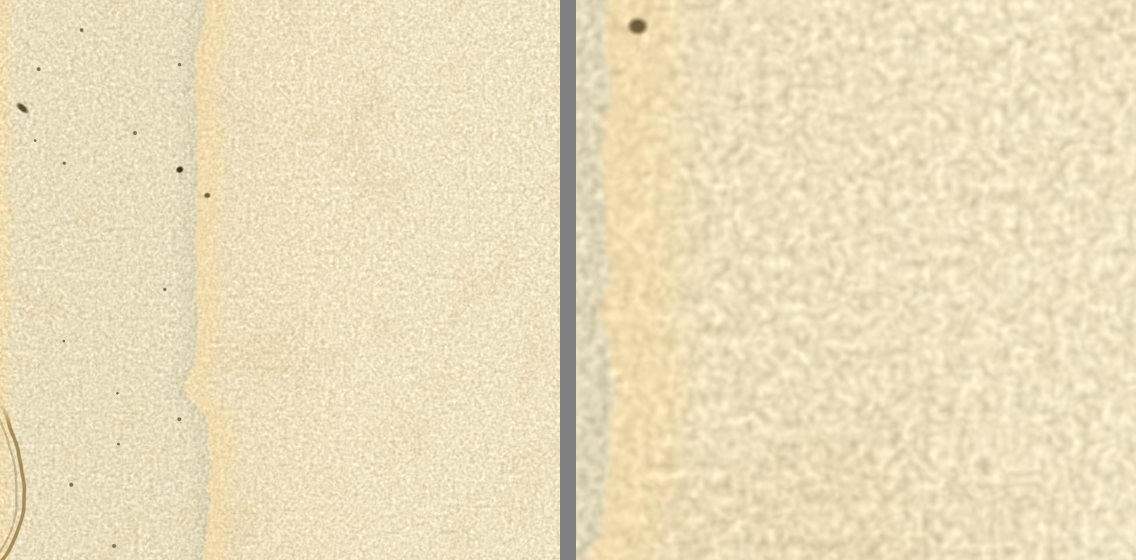
Left: the whole. Right: its middle third, enlarged.
Reproduce this texture procedurally as a three.js fragment shader.

```glsl
// Aged cream paper with an overlapping torn sheet edge, mottled grain, specks and a loose thread.
varying vec2 vUv;

const vec3 LEFT_SHEET  = vec3(0.912, 0.872, 0.748);
const vec3 RIGHT_SHEET = vec3(0.936, 0.892, 0.768);
const vec3 GLUE_YELLOW = vec3(0.950, 0.860, 0.670);
const vec3 TAN_STAIN   = vec3(0.900, 0.815, 0.650);
const vec3 SEAM_GREY   = vec3(0.835, 0.805, 0.695);
const vec3 THREAD      = vec3(0.580, 0.460, 0.240);
const vec3 SPECK       = vec3(0.260, 0.190, 0.080);

// Sineless hash: two values from 0 to 1 per cell
vec2 hash22(vec2 p) {
  vec3 q = fract(vec3(p.xyx) * vec3(0.1031, 0.1030, 0.0973));
  q += dot(q, q.yzx + 33.33);
  return fract((q.xx + q.yz) * q.zy);
}

float cornerSlope(vec2 cell, vec2 corner, vec2 f) {
  return dot(hash22(cell + corner) * 2.0 - 1.0, f - corner);
}

// Signed gradient noise
float noise(vec2 p) {
  vec2 cell = floor(p);
  vec2 f = fract(p);
  vec2 u = f * f * f * (f * (f * 6.0 - 15.0) + 10.0);
  float low = mix(cornerSlope(cell, vec2(0.0), f), cornerSlope(cell, vec2(1.0, 0.0), f), u.x);
  float high = mix(cornerSlope(cell, vec2(0.0, 1.0), f), cornerSlope(cell, vec2(1.0), f), u.x);
  return mix(low, high, u.y);
}

float fbm(vec2 p) {
  float sum = 0.0;
  float gain = 1.0;
  for (int i = 0; i < 4; i++) {
    sum += gain * noise(p);
    p = p * 2.1 + 17.3;
    gain *= 0.55;
  }
  return sum;
}

// Horizontal place of the torn edge at height y
float seamX(float y) {
  float bump = (y - 0.31) / 0.03;
  float x = 0.352 + 0.016 * smoothstep(0.88, 1.0, y);
  x += 0.022 * (1.0 - smoothstep(0.24, 0.29, y));
  x -= 0.012 * (1.0 - smoothstep(0.0, 0.1, y));
  x -= 0.021 * exp(-bump * bump);
  return x + 0.008 * fbm(vec2(3.7, y * 22.0));
}

// Soft slanted oval, 1 inside
float oval(vec2 p, vec2 center, vec2 radii, float angle) {
  float c = cos(angle);
  float s = sin(angle);
  vec2 d = mat2(c, -s, s, c) * (p - center);
  return 1.0 - smoothstep(0.45, 1.25, length(d / radii));
}

// Tiny specks, one candidate per grid cell
float scatteredSpecks(vec2 p, float cells, float chance) {
  vec2 cell = floor(p * cells);
  vec2 place = 0.2 + 0.6 * hash22(cell + 5.0);
  vec2 pick = hash22(cell + 71.0);
  float radius = mix(0.0022, 0.0042, pick.y);
  return step(pick.x, chance) * oval(p, (cell + place) / cells, vec2(radius), 0.0);
}

// Bowed fibre hanging from the left border
float fibre(vec2 p, float bow, float width) {
  float dy = p.y - 0.11;
  float curve = dy > 0.0 ? 1.5 : 3.2;
  float x = bow - curve * dy * dy + 0.004 * noise(vec2(p.y * 28.0, bow * 90.0));
  float slope = 2.0 * curve * dy;
  float dist = abs(p.x - x) / sqrt(1.0 + slope * slope);
  return (1.0 - smoothstep(width * 0.4, width * 1.4, dist)) * (1.0 - smoothstep(0.23, 0.29, p.y));
}

// Fine rippled relief of the paper surface
float paperGrain(vec2 p) {
  vec2 warped = p + 0.004 * vec2(noise(p * 45.0), noise(p * 45.0 + 31.0));
  return 0.145 * noise(warped * 150.0) + 0.07 * noise(warped * 235.0 + 9.0) + 0.05 * noise(p * 72.0 + 4.0);
}

void main() {
  vec2 p = vUv;
  float d = p.x - seamX(p.y);
  float stain = fbm(p * 7.0 + 2.0);
  float blotch = noise(p * 48.0 + 13.0);

  // Two sheets and the broad discolouration
  float onRight = smoothstep(-0.004, 0.004, d);
  vec3 color = mix(LEFT_SHEET, RIGHT_SHEET, onRight);
  float warmth = 0.38 * exp(-max(d, 0.0) / 0.16) * onRight;
  warmth += 0.30 * smoothstep(0.05, 0.55, stain) + 0.22 * blotch;
  color = mix(color, TAN_STAIN, clamp(warmth, 0.0, 0.8));

  // Grey shadow, glue along the edge, yellowed left border
  float shadow = exp(-pow(d / 0.027, 2.0)) * (1.0 - onRight);
  color = mix(color, SEAM_GREY, shadow * (0.6 + 0.3 * blotch));
  float glue = onRight * (1.0 - smoothstep(0.018, 0.065, d + 0.02 * stain));
  color = mix(color, GLUE_YELLOW, 0.75 * glue);
  float border = 1.0 - smoothstep(0.006, 0.03, p.x + 0.018 * fbm(vec2(8.0, p.y * 14.0)));
  color = mix(color, GLUE_YELLOW, 0.7 * border);

  color += paperGrain(p) * mix(1.0, 0.75, glue);

  // Thread strands and dark specks
  color = mix(color, THREAD, 0.8 * fibre(p, 0.043, 0.0035));
  color = mix(color, THREAD, 0.4 * fibre(p, 0.030, 0.0022));
  float dirt = 0.65 * scatteredSpecks(p, 11.0, mix(0.28, 0.04, onRight));
  dirt = max(dirt, 0.85 * oval(p, vec2(0.040, 0.807), vec2(0.013, 0.006), -0.7));
  dirt = max(dirt, oval(p, vec2(0.321, 0.697), vec2(0.007, 0.006), 0.4));
  dirt = max(dirt, 0.75 * oval(p, vec2(0.370, 0.651), vec2(0.006, 0.005), 0.0));
  color = mix(color, SPECK, dirt);

  gl_FragColor = vec4(clamp(color, 0.0, 1.0), 1.0);
}
```
